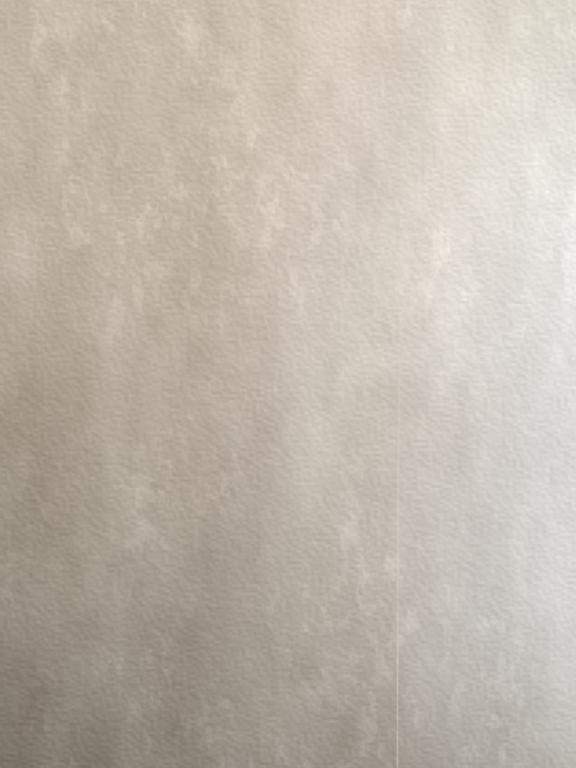
Give the GLSL for this texture, as a Shadertoy shader.

```glsl
// A softly lit plaster wall covering with one vertical seam.
// A quadratic blend of nine tones gives the light; stretched noise gives
// the mottling, fine embossed noise the grain, and looped strokes the scuffs.

const vec3 TOP_LEFT = vec3(0.74, 0.69, 0.62);
const vec3 TOP_MID = vec3(0.82, 0.77, 0.71);
const vec3 TOP_RIGHT = vec3(0.86, 0.84, 0.79);
const vec3 MID_LEFT = vec3(0.67, 0.63, 0.57);
const vec3 MID_MID = vec3(0.76, 0.72, 0.67);
const vec3 MID_RIGHT = vec3(0.90, 0.89, 0.88);
const vec3 LOW_LEFT = vec3(0.47, 0.44, 0.39);
const vec3 LOW_MID = vec3(0.59, 0.56, 0.52);
const vec3 LOW_RIGHT = vec3(0.71, 0.69, 0.66);
const vec3 SEAM_COLOR = vec3(0.85, 0.83, 0.77);

const float SEAM_X = 0.690;
const float SEAM_WIDTH = 0.0013;
const float STAIN = 0.12;
const float MOTTLE = 0.06;
const float PATCH = 0.034;
const float GRAIN = 0.042;
const float GRAIN_SCALE = 185.0;
const float WRINKLE = 0.018;
const float SCUFF = 0.050;
const int SCUFF_COUNT = 46;

float hash(vec2 p) {
    vec3 q = fract(vec3(p.xyx) * 0.1031);
    q += dot(q, q.yzx + 33.33);
    return fract((q.x + q.y) * q.z);
}

float noise(vec2 p) {
    vec2 cell = floor(p), f = fract(p);
    f = f * f * (3.0 - 2.0 * f);
    return mix(mix(hash(cell), hash(cell + vec2(1, 0)), f.x),
               mix(hash(cell + vec2(0, 1)), hash(cell + vec2(1, 1)), f.x), f.y);
}

// Layered noise, centred near 0.5
float fbm(vec2 p) {
    float sum = 0.0, amplitude = 0.516;
    for (int i = 0; i < 5; i++) {
        sum += amplitude * noise(p);
        p = mat2(1.9, 0.6, -0.6, 1.9) * p + 17.3;
        amplitude *= 0.5;
    }
    return sum;
}

// Smooth curve through three tones at 0, 0.5 and 1
vec3 blend3(vec3 a, vec3 b, vec3 c, float t) {
    return a * (1.0 - t) * (1.0 - 2.0 * t) + b * 4.0 * t * (1.0 - t) + c * t * (2.0 * t - 1.0);
}

vec3 wallLight(vec2 uv) {
    vec3 low = blend3(LOW_LEFT, LOW_MID, LOW_RIGHT, uv.x);
    vec3 mid = blend3(MID_LEFT, MID_MID, MID_RIGHT, uv.x);
    vec3 top = blend3(TOP_LEFT, TOP_MID, TOP_RIGHT, uv.x);
    return blend3(low, mid, top, uv.y);
}

// Embossed relief: the height difference toward the light
float plasterGrain(vec2 p) {
    vec2 q = p * GRAIN_SCALE * vec2(0.85, 1.1);
    vec2 toLight = vec2(0.3, 0.45);
    return noise(q + toLight) - noise(q - toLight);
}

// Thin short light creases along the contours of a noise field
float wrinkles(vec2 p) {
    float ridge = 1.0 - abs(2.0 * fbm(p * vec2(34.0, 46.0) + 80.0) - 1.0);
    return smoothstep(0.90, 1.0, ridge) * smoothstep(0.45, 0.75, noise(p * 28.0 + 11.0));
}

// Sparse, ragged, mostly upright trowel marks
float scuffs(vec2 p, float height) {
    float sum = 0.0;
    vec2 warp = vec2(noise(p * 45.0), noise(p * 45.0 + 9.0)) - 0.5;
    for (int i = 0; i < SCUFF_COUNT; i++) {
        float id = float(i);
        vec2 center = vec2(hash(vec2(id, 1.7)), hash(vec2(id, 5.3)) * height);
        float tilt = (hash(vec2(id, 8.1)) - 0.5) * 0.8;
        vec2 d = p - center + warp * 0.012;
        d = vec2(d.x * cos(tilt) - d.y * sin(tilt), d.x * sin(tilt) + d.y * cos(tilt));
        float halfLength = mix(0.008, 0.032, hash(vec2(id, 3.9)));
        float halfWidth = mix(0.0012, 0.0035, hash(vec2(id, 6.4)));
        d /= vec2(halfWidth, halfLength);
        sum += mix(0.3, 1.0, hash(vec2(id, 2.2))) * exp(-dot(d, d));
    }
    return min(sum, 1.0) * smoothstep(0.15, 0.65, noise(p * vec2(150.0, 80.0)));
}

void mainImage(out vec4 fragColor, in vec2 fragCoord) {
    vec2 uv = fragCoord / iResolution.xy;
    vec2 p = fragCoord / iResolution.x;
    float pixel = 1.0 / iResolution.x;
    vec3 color = wallLight(uv);

    // Upright cloudy stains and smaller mottling
    float stain = fbm(p * vec2(9.0, 3.5) + 3.0) - 0.5;
    float mottle = fbm(p * vec2(30.0, 17.0) + 60.0) - 0.5;
    color += STAIN * stain * vec3(0.9, 1.0, 1.08) + MOTTLE * mottle;

    // Worn patches: crisp light flakes gathered in loose groups
    float flakes = smoothstep(0.53, 0.68, fbm(p * vec2(62.0, 36.0) + 25.0));
    float groups = smoothstep(0.46, 0.66, fbm(p * vec2(8.0, 6.0) + 31.0));
    color += PATCH * (flakes * groups - 0.08);

    // Surface relief and trowel marks
    color += GRAIN * plasterGrain(p) + WRINKLE * wrinkles(p);
    color += SCUFF * scuffs(p, iResolution.y / iResolution.x);

    // The seam leans slightly and fades out toward the top
    float seamDistance = p.x - SEAM_X - 0.010 * uv.y * uv.y;
    float seamFade = mix(0.10, 0.62, smoothstep(0.68, 0.40, uv.y)) * smoothstep(0.96, 0.80, uv.y);
    float seam = smoothstep(SEAM_WIDTH + pixel, SEAM_WIDTH - pixel, abs(seamDistance));
    color += 0.010 * smoothstep(-pixel, pixel, seamDistance) * vec3(0.6, 0.9, 1.3);
    color = mix(color, SEAM_COLOR, seam * seamFade * (0.6 + 0.4 * noise(p * 70.0)));

    fragColor = vec4(clamp(color, 0.0, 1.0), 1.0);
}
```
